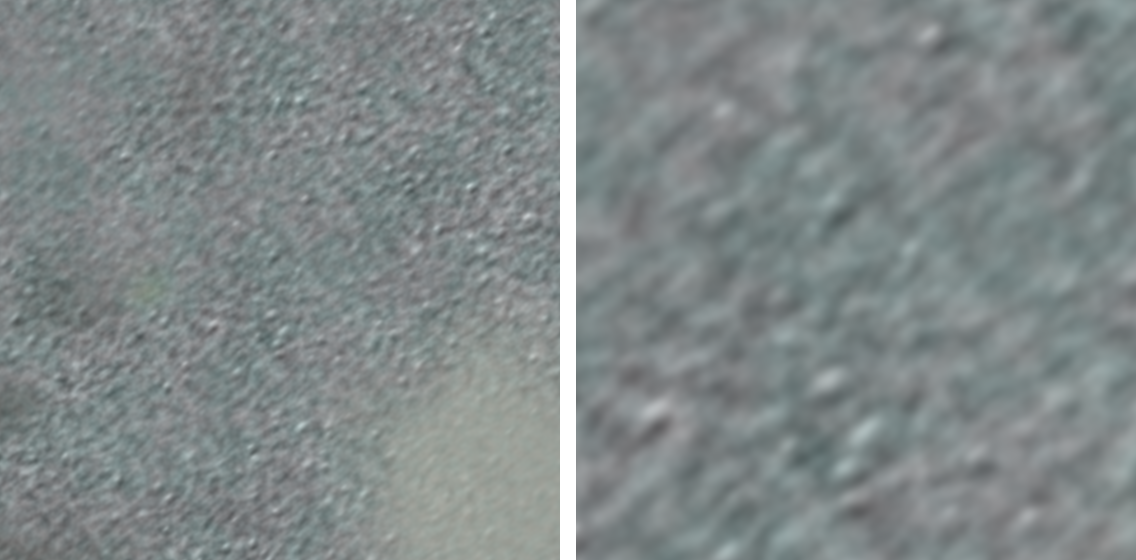
Left: the whole. Right: its middle third, enlarged.
Give the GLSL for this texture, as a WebGL 2 fragment shader.

```glsl
#version 300 es
precision highp float;
// Weathered grey gravel surface, softly focused, with grains slanting up to the right.
// Stretched gradient noise forms the grain, scattered lit chips add sparkle, and
// broad soft patches of pale dust and dark damp soil vary tone and roughness.
uniform vec2 u_resolution;
out vec4 fragColor;

vec2 hash2(vec2 cell) {
    vec3 p = fract(cell.xyx * vec3(0.1031, 0.1030, 0.0973));
    p += dot(p, p.yzx + 33.33);
    return fract((p.xx + p.yz) * p.zy);
}

float cornerSlope(vec2 cell, vec2 offset) {
    float angle = 6.2832 * hash2(cell).x;
    return dot(vec2(cos(angle), sin(angle)), offset);
}

float gradientNoise(vec2 p) {
    vec2 i = floor(p), f = fract(p);
    vec2 w = f * f * f * (f * (f * 6.0 - 15.0) + 10.0);
    vec2 e = vec2(0.0, 1.0);
    float low = mix(cornerSlope(i, f), cornerSlope(i + e.yx, f - e.yx), w.x);
    float high = mix(cornerSlope(i + e.xy, f - e.xy), cornerSlope(i + e.yy, f - e.yy), w.x);
    return mix(low, high, w.y);
}

float cloud(vec2 p) {
    return gradientNoise(p) + 0.5 * gradientNoise(p * 2.1 + 17.3);
}

// Soft round-edged spot: 1 at the centre, fading outwards.
float softSpot(vec2 p, vec2 centre, vec2 radius) {
    vec2 d = (p - centre) / radius;
    return exp(-dot(d, d));
}

// Bright chips, each with a dark shadow on its lower right side.
float litChips(vec2 p) {
    vec2 home = floor(p);
    float light = 0.0;
    for (int y = -1; y <= 1; y++) {
        for (int x = -1; x <= 1; x++) {
            vec2 cell = home + vec2(x, y);
            vec2 chip = hash2(cell + 71.0);
            vec2 centre = cell + 0.15 + 0.7 * hash2(cell + 29.0);
            float strength = smoothstep(0.45, 1.0, chip.x);
            vec2 size = vec2(0.2, 0.21) * (0.75 + 0.5 * chip.y);
            light += strength * softSpot(p, centre, size);
            light -= 0.6 * strength * softSpot(p, centre - vec2(0.03, 0.47), size * 1.15);
        }
    }
    return light;
}

void main() {
    vec2 uv = gl_FragCoord.xy / u_resolution;

    // Broad patches with wandering outlines
    vec2 drift = vec2(cloud(uv * 5.0 + 3.0), cloud(uv * 5.0 + 41.0));
    vec2 q = uv + 0.07 * drift;
    float dust = 1.0 - smoothstep(0.35, 1.2, length((q - vec2(0.88, 0.13)) / vec2(0.31, 0.34)));
    float damp = softSpot(q, vec2(0.0, 0.27), vec2(0.08, 0.06))
               + softSpot(q, vec2(0.07, 0.01), vec2(0.14, 0.06))
               + 0.6 * softSpot(q, vec2(0.13, 0.47), vec2(0.11, 0.07))
               + 0.6 * softSpot(q, vec2(0.31, 0.82), vec2(0.05, 0.06));
    float worn = softSpot(q, vec2(0.03, 0.8), vec2(0.13, 0.2))
               + 0.7 * softSpot(q, vec2(0.2, 0.52), vec2(0.12, 0.08));

    // Grain axes: x runs along the slant, y across it
    vec2 bent = uv + 0.006 * vec2(gradientNoise(uv * 13.0), gradientNoise(uv * 13.0 + 57.0));
    vec2 slant = vec2(dot(bent, vec2(0.79, 0.61)), dot(bent, vec2(-0.61, 0.79)));
    float grain = gradientNoise(slant * vec2(33.0, 60.0) + 7.0)
                + 0.6 * gradientNoise(slant * vec2(58.0, 92.0) + 23.0)
                + 0.2 * gradientNoise(uv * 120.0);
    float chips = litChips(slant * vec2(22.0, 42.0) + 5.0);

    float roughness = 0.95 + 0.55 * cloud(uv * 4.0 + 11.0);
    roughness *= (1.0 - 0.72 * dust) * (1.0 - 0.55 * min(worn + 0.6 * damp, 1.0));
    roughness = max(roughness, 0.2);

    // Ground colour: teal to faintly violet grey, then soil and dust
    float hue = smoothstep(-0.4, 0.4, cloud(uv * 7.0 + 63.0) + 0.5 * gradientNoise(uv * 26.0));
    vec3 colour = mix(vec3(0.475, 0.525, 0.525), vec3(0.51, 0.522, 0.53), hue);
    colour += 0.045 * cloud(uv * 6.0 + 83.0);
    colour = mix(colour, vec3(0.37, 0.38, 0.37), 0.7 * min(damp, 1.0));
    colour = mix(colour, vec3(0.615, 0.637, 0.605), 0.92 * dust);
    colour += vec3(0.0, 0.025, -0.025) * softSpot(q, vec2(0.26, 0.5), vec2(0.035, 0.04));

    // Relief and fine colour flecks
    float relief = 0.16 * grain + 0.17 * chips;
    colour += relief * roughness * vec3(0.97, 1.0, 1.0);
    colour += 0.022 * gradientNoise(uv * 45.0 + 19.0) * vec3(1.0, -0.2, -0.3);

    fragColor = vec4(clamp(colour, 0.0, 1.0), 1.0);
}
```
